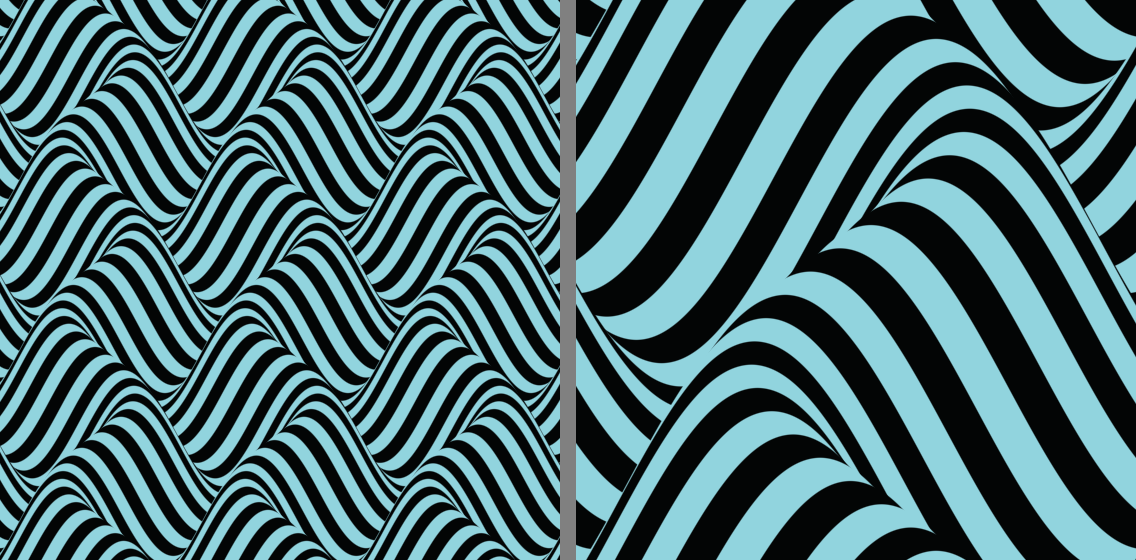
Left, the full canvas; right, a detail of the centre.
Reproduce this pattern procedurally as a Shadertoy shader.

```glsl
// Overlapping two-tone wave bands whose crests sway sideways, forming woven folds.
#define WAVE_LENGTH 0.3268   // crest to crest, across
#define SWAY_LENGTH 0.3047   // one full sway, down
#define WAVE_HEIGHT 0.193    // crest to trough
#define SWAY 0.065           // sideways reach of the crests
#define CREST_X 0.176        // mean crest position from the left
#define SWAY_TOP 0.091       // depth at which crests reach furthest right
#define BAND_OFFSET -0.0115  // start of a light band relative to SWAY_TOP
#define BANDS_PER_SWAY 22.0
#define LIGHT vec3(0.57, 0.83, 0.87)
#define DARK vec3(0.01, 0.02, 0.02)

const float TAU = 6.2831853;
const int LAYERS = 18;       // enough bands to span one wave height

// Signed distance to the top edge of a band, positive inside (below the edge).
float bandDistance(vec2 p, float crestDepth) {
    float crestX = CREST_X + SWAY * cos(TAU * (crestDepth - SWAY_TOP) / SWAY_LENGTH);
    float angle = TAU * (p.x - crestX) / WAVE_LENGTH;
    float edgeDepth = crestDepth + 0.5 * WAVE_HEIGHT * (1.0 - cos(angle));
    float slope = 0.5 * WAVE_HEIGHT * TAU / WAVE_LENGTH * sin(angle);
    return (p.y - edgeDepth) / sqrt(1.0 + slope * slope);
}

void mainImage(out vec4 fragColor, in vec2 fragCoord) {
    // x runs right, y is depth measured down from the top
    vec2 p = vec2(fragCoord.x, iResolution.y - fragCoord.y) / iResolution.y;
    float soft = 0.85 / iResolution.y;

    float bandStep = SWAY_LENGTH / BANDS_PER_SWAY;
    float origin = SWAY_TOP + BAND_OFFSET;
    float lowest = floor((p.y - origin) / bandStep) + 1.0;

    // Paint from back to front: each lower band covers those above it
    vec3 color = DARK;
    for (int layer = LAYERS; layer >= 0; layer--) {
        float band = lowest - float(layer);
        float d = bandDistance(p, origin + band * bandStep);
        vec3 bandColor = mod(band, 2.0) < 0.5 ? LIGHT : DARK;
        color = mix(color, bandColor, smoothstep(-soft, soft, d));
    }
    fragColor = vec4(color, 1.0);
}
```
